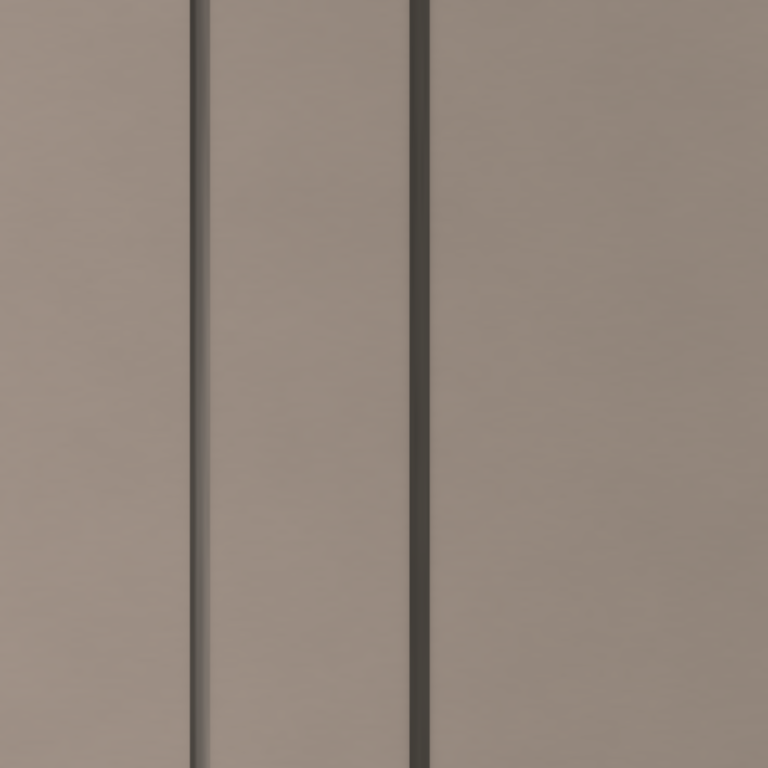
This texture is drawn by a WebGL 1 fragment shader. Its source:

```glsl
precision highp float;
// Smooth taupe wall panels parted by two vertical grooves: a shallow one
// with a lit floor, then a deep dark one. Each groove is a soft-edged band;
// the panels carry a broad light falloff and very faint mottling.

uniform vec2 u_resolution;

const int GROOVES = 2;
const float FIRST_GROOVE = 0.2604;   // centre of the left groove
const float GROOVE_PITCH = 0.2860;   // distance between groove centres
const float GROOVE_WIDTH = 0.0262;
const float EDGE_SOFTNESS = 0.0016;
const float SHADOW_REACH = 0.0045;   // soft shading beside a groove
const float SHADOW_STRENGTH = 0.10;
const float MOTTLE_STRENGTH = 0.012;
const float WEAVE_STRENGTH = 0.006;
const float STREAK_STRENGTH = 0.035;

const vec3 PANEL_LIGHT = vec3(0.618, 0.562, 0.522);
const vec3 PANEL_DARK = vec3(0.572, 0.522, 0.482);
const vec3 SHALLOW_WALL = vec3(0.280, 0.262, 0.242);
const vec3 SHALLOW_MID = vec3(0.385, 0.362, 0.340);
const vec3 SHALLOW_LIP = vec3(0.480, 0.445, 0.415);
const vec3 DEEP_FLOOR = vec3(0.258, 0.242, 0.222);

float hash(vec2 p) {
    vec3 q = fract(vec3(p.xyx) * 0.1031);
    q += dot(q, q.yzx + 33.33);
    return fract((q.x + q.y) * q.z);
}

float noise(vec2 p) {
    vec2 cell = floor(p);
    vec2 f = fract(p);
    f = f * f * (3.0 - 2.0 * f);
    float low = mix(hash(cell), hash(cell + vec2(1.0, 0.0)), f.x);
    float high = mix(hash(cell + vec2(0.0, 1.0)), hash(cell + vec2(1.0)), f.x);
    return mix(low, high, f.y);
}

// Broad falloff from lower left to upper right, with faint surface texture
vec3 panelColor(vec2 uv) {
    float falloff = smoothstep(-0.10, 0.95, uv.x + 0.22 * (uv.y - 0.5));
    vec3 color = mix(PANEL_LIGHT, PANEL_DARK, falloff);
    float mottle = 0.6 * noise(uv * 7.0) + 0.4 * noise(uv * 19.0 + 40.0) - 0.5;
    float weave = noise(uv * vec2(60.0, 150.0)) - 0.5;
    return color * (1.0 + 2.0 * MOTTLE_STRENGTH * mottle + 2.0 * WEAVE_STRENGTH * weave);
}

// Shading across a groove: across runs from 0 at its left edge to 1 at its right
vec3 grooveColor(float across, float deep, vec2 uv) {
    vec3 shallow = mix(SHALLOW_WALL, SHALLOW_MID, smoothstep(0.16, 0.42, across));
    shallow = mix(shallow, SHALLOW_LIP, smoothstep(0.45, 0.95, across));
    shallow *= mix(1.05, 0.90, smoothstep(0.35, 1.0, uv.y));
    vec3 floorColor = DEEP_FLOOR * (1.0 + 0.08 * smoothstep(0.15, 0.6, across));
    float streak = noise(vec2(uv.x * 240.0, uv.y * 9.0)) - 0.5;
    return mix(shallow, floorColor, deep) * (1.0 + 2.0 * STREAK_STRENGTH * streak);
}

void main() {
    vec2 uv = gl_FragCoord.xy / u_resolution;
    float soft = max(EDGE_SOFTNESS, 0.75 / u_resolution.x);
    vec3 color = panelColor(uv);

    for (int i = 0; i < GROOVES; i++) {
        float deep = float(i);
        float offset = uv.x - FIRST_GROOVE - deep * GROOVE_PITCH;
        float dist = abs(offset) - 0.5 * GROOVE_WIDTH;

        // Contact shadow, then the groove itself
        float shadow = exp(-max(dist, 0.0) / SHADOW_REACH);
        color *= 1.0 - SHADOW_STRENGTH * shadow * mix(0.4, 1.0, deep);
        float across = clamp(offset / GROOVE_WIDTH + 0.5, 0.0, 1.0);
        float cover = 1.0 - smoothstep(-soft, soft, dist);
        color = mix(color, grooveColor(across, deep, uv), cover);
    }

    gl_FragColor = vec4(color, 1.0);
}
```
